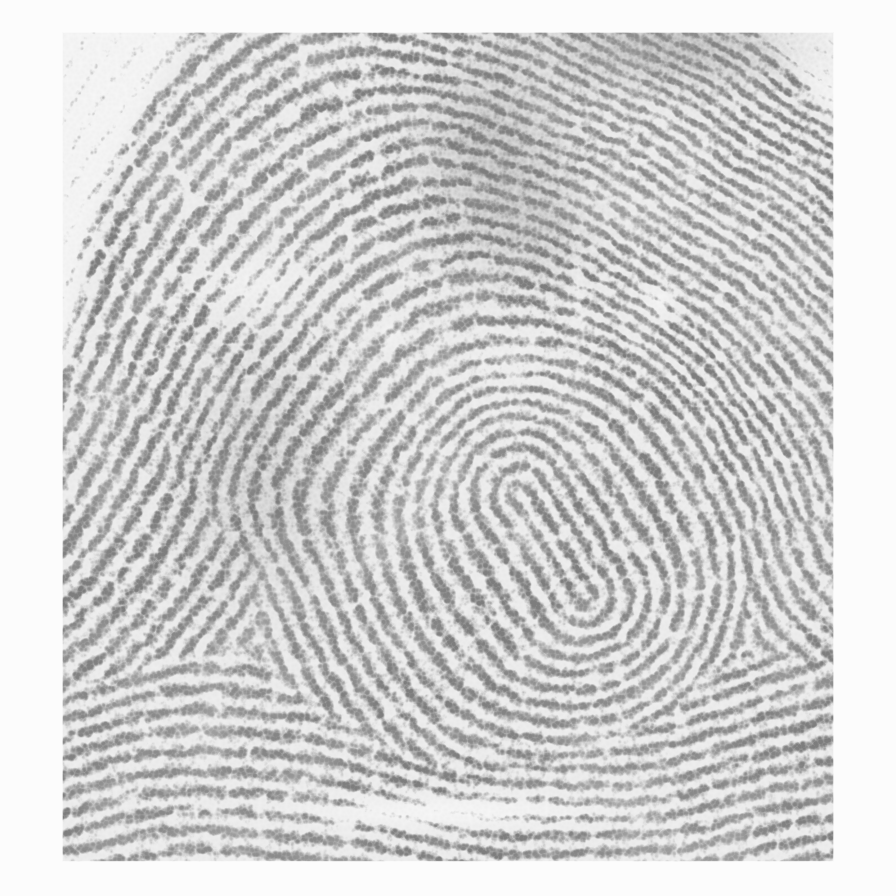
A three.js fragment shader for this pattern:

```glsl
varying vec2 vUv;

const float TAU = 6.2831853;
const float MARGIN = 0.99, PAPER = 0.925, INK = 0.49;
const vec2 SHEET_MIN = vec2(0.070, 0.039), SHEET_MAX = vec2(0.930, 0.9635);
const vec2 CORE_TOP = vec2(0.579, 0.447), CORE_END = vec2(0.651, 0.336);
const vec2 LOOP_CENTER = vec2(0.610, 0.381), ARCH_CENTER = vec2(0.560, 0.401);
const vec2 LEFT_BEND = vec2(-0.234, 0.661), RIGHT_BEND = vec2(1.198, 0.531);
const float ARCH_POWER = 1.58, ARCH_OFFSET = 0.038, LOOP_OFFSET = 0.030;
const float ARCH_LEAN = 0.66;
const float MAIN_PITCH = 0.0206, SIDE_PITCH = 0.0222, BASE_PITCH = 0.0205;
const float SEAM = 0.013;
const float GRAIN_SCALE = 200.0, RAGGED_SCALE = 115.0, BREAK_SCALE = 62.0, PATCH_SCALE = 17.0;

vec2 hash2(vec2 p) {
  vec3 q = fract(vec3(p.xyx) * vec3(0.1031, 0.1030, 0.0973));
  q += dot(q, q.yzx + 33.33);
  return fract((q.xx + q.yz) * q.zy);
}

// Distance to the nearest scattered cell point
float cells(vec2 p) {
  vec2 id = floor(p), f = fract(p);
  float nearest = 2.0;
  for (int j = -1; j <= 1; j++)
    for (int i = -1; i <= 1; i++) {
      vec2 cell = vec2(float(i), float(j));
      vec2 d = cell + hash2(id + cell) - f;
      nearest = min(nearest, dot(d, d));
    }
  return sqrt(nearest);
}

vec2 wobble(vec2 p) {
  vec2 w = sin(p.yx * vec2(23.0, 27.0) + vec2(1.0, 4.0) + 3.0 * sin(p * 11.0));
  return 0.0024 * w + 0.0012 * sin(p.yx * 97.0 + 4.0 * sin(p * 41.0));
}

float blot(vec2 p, vec2 center, vec2 radius) {
  vec2 q = (p - center) / radius;
  return exp(-dot(q, q));
}

// Slanted core that rounds out into loops
float whorl(vec2 p) {
  vec2 axis = CORE_END - CORE_TOP, d = p - CORE_TOP;
  float core = length(d - axis * clamp(dot(d, axis) / dot(axis, axis), 0.0, 1.0));
  float loops = length(p - LOOP_CENTER) - LOOP_OFFSET;
  return mix(core, loops, 0.75 * smoothstep(0.04, 0.21, core));
}

// Leaning arches above the core
float arches(vec2 p) {
  vec2 d = p - ARCH_CENTER;
  float rise = max(0.0, p.y - 0.479);
  d.x += ARCH_LEAN * rise * rise;
  d = pow(abs(d) + 0.0001, vec2(ARCH_POWER));
  return pow(d.x + d.y, 1.0 / ARCH_POWER) - ARCH_OFFSET;
}

// Shallow waves along the bottom
float baseLines(vec2 p) {
  float depth = 0.284 - p.y;
  return depth + 0.043 * (1.0 - 2.0 * depth) * cos(8.04 * (p.x - 0.247));
}

float wave(float distanceField, float pitch) {
  return -cos(TAU * distanceField / pitch);
}

// Ridge families joined at the two deltas
float ridges(vec2 p) {
  float loops = whorl(p);
  float upper = smoothstep(0.12, 0.32, loops) * smoothstep(0.30, 0.48, p.y);
  float ridge = wave(mix(loops, arches(p), upper), MAIN_PITCH);

  float left = smoothstep(SEAM, -SEAM, p.x - 0.29 + 0.75 * max(0.0, p.y - 0.36))
    * smoothstep(SEAM, -SEAM, p.y - 0.56);
  float right = smoothstep(-SEAM, SEAM, p.x - 0.833) * smoothstep(SEAM, -SEAM, p.y - 0.42);
  ridge = mix(ridge, wave(length(p - LEFT_BEND), SIDE_PITCH), left);
  ridge = mix(ridge, wave(length(p - RIGHT_BEND), MAIN_PITCH), right);

  float u = (p.x - 0.553) / 0.28, bowl = 1.0 - u * u;
  float border = 0.277 - 0.135 * max(bowl, 0.0) + 0.026 * min(bowl, 0.0);
  float below = smoothstep(SEAM, -SEAM, p.y - border);
  return mix(ridge, wave(baseLines(p), BASE_PITCH), below);
}

// Worn patches and the blank upper corners
float wear(vec2 p) {
  float worn = 1.1 * blot(p, vec2(0.50, 0.094), vec2(0.15, 0.017));
  worn += 0.9 * blot(p, vec2(0.735, 0.664), vec2(0.015));
  worn += 0.7 * blot(p, vec2(0.285, 0.68), vec2(0.055, 0.032));
  worn += 0.6 * blot(p, vec2(0.435, 0.625), vec2(0.015));
  worn += 0.5 * blot(p, vec2(0.645, 0.69), vec2(0.006, 0.055));
  worn += 0.3 * blot(p, vec2(0.57, 0.60), vec2(0.05, 0.04));
  float rise = max(0.0, p.y - 0.6) / 0.36;
  float leftEdge = 0.074 + 0.13 * rise * rise;
  worn += smoothstep(0.026, -0.012, p.x - leftEdge) * smoothstep(0.56, 0.64, p.y);
  worn += smoothstep(-0.015, 0.02, 1.14 * (p.x - 0.85) + p.y - 0.96);
  return clamp(worn, 0.0, 1.0);
}

// Grey smears that fill the valleys
float smear(vec2 p) {
  float grey = blot(p, vec2(0.55, 0.83), vec2(0.075, 0.10));
  grey += 1.1 * blot(p, vec2(0.75, 0.95), vec2(0.13, 0.045));
  grey += 0.6 * blot(p, vec2(0.29, 0.47), vec2(0.08, 0.13));
  return grey + 0.5 * blot(p, vec2(0.60, 0.74), vec2(0.06, 0.05));
}

void main() {
  vec2 p = vUv;
  float grain = cells(p * GRAIN_SCALE);
  float ragged = cells(p * RAGGED_SCALE + 5.0);
  float gaps = cells(p * BREAK_SCALE + 17.0);
  float patches = cells(p * PATCH_SCALE + 9.0);
  float worn = wear(p), grey = smear(p);
  float dashed = blot(p, vec2(0.22, 0.78), vec2(0.20, 0.20));

  // Ink with ragged edges, pores and breaks
  float level = ridges(p + wobble(p)) + 0.7 * (0.45 - grain) + 1.5 * (0.46 - ragged);
  level -= (1.2 + 0.8 * dashed) * smoothstep(0.44, 0.86, gaps) + 1.8 * worn;
  float ink = smoothstep(-0.95, 1.25, level + 0.1);
  ink *= 1.0 - 0.22 * smoothstep(0.25, 0.85, grain);
  ink *= 1.0 - 0.22 * smoothstep(0.2, 0.9, patches);
  ink *= 0.95 + 0.08 * sin(p.x * 13.0 + 2.0 * sin(p.y * 9.0));

  float paper = PAPER + 0.02 * (grain - 0.5) - 0.18 * grey * (1.0 - 0.5 * grain);
  float tone = mix(paper + 0.03 * worn, INK, clamp(ink, 0.0, 1.0));

  // Sheet on a white margin
  vec2 inset = min(p - SHEET_MIN, SHEET_MAX - p);
  tone = mix(MARGIN, tone, smoothstep(-0.001, 0.001, min(inset.x, inset.y)));
  gl_FragColor = vec4(vec3(tone), 1.0);
}
```
